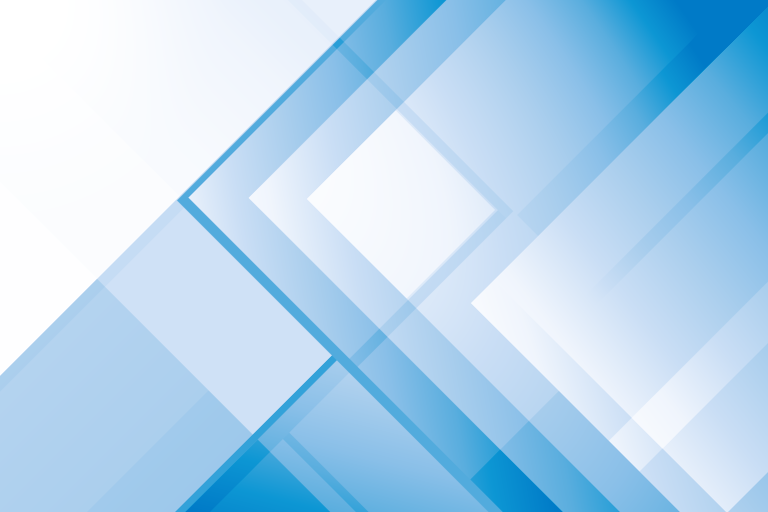
Reproduce this background procedurally as a Shadertoy shader.

```glsl
// Overlapping translucent blue chevrons and diagonal panels fading to white.

// Antialiased step at zero
float edge(float d) {
    float w = 1.0 / iResolution.y;
    return smoothstep(-w, w, d);
}

float band(float d, float lo, float hi) {
    return edge(d - lo) * edge(hi - d);
}

// Region right of a corner, bounded by both diagonals
float wedge(vec2 d) {
    return edge(d.x) * edge(d.y);
}

// Tone 0 is white, tone 7 is the deepest blue
vec3 blueRamp(float tone) {
    vec3 shades[8] = vec3[8](
        vec3(1.0), vec3(0.94, 0.96, 0.99), vec3(0.79, 0.87, 0.96),
        vec3(0.67, 0.81, 0.93), vec3(0.54, 0.75, 0.91), vec3(0.35, 0.68, 0.87),
        vec3(0.05, 0.59, 0.83), vec3(0.0, 0.48, 0.78));
    tone = clamp(tone, 0.0, 6.999);
    int i = int(tone);
    return mix(shades[i], shades[i + 1], fract(tone));
}

// Pale panels above the main diagonal
float upperLeft(vec2 p, float b) {
    float tone = 0.25 + 0.2 * edge(b + 0.033) + 0.75 * smoothstep(-0.03, 0.6, b);
    tone *= smoothstep(0.08, 0.45, length(p));
    return mix(0.05, tone, edge(b + 0.355));
}

// Soft blue panels below the main diagonal
float lowerLeft(float a, float b) {
    float shaded = edge(-0.355 - b);
    float tone = 1.85 + shaded * (0.85 + 0.7 * (a - 0.75) + 0.3 * edge(a - 1.17));
    return tone + 0.3 * edge(0.765 - a);
}

// Dark framed triangle at the bottom
float lowerTriangle(float a, float b) {
    float tone = 2.6 + 3.0 * (a - 1.36) - 5.0 * (b + 0.046);
    tone += edge(-0.355 - b);
    tone += 0.6 * band(b, -0.305, -0.28) * edge(a - 1.41);
    tone += 0.5 * band(a, 1.362, 1.41);
    return mix(tone, 5.5, band(a, 1.342, 1.362));
}

void mainImage(out vec4 fragColor, in vec2 fragCoord) {
    vec2 uv = fragCoord / iResolution.xy;
    vec2 p = vec2(1.5 * uv.x, 1.0 - uv.y);
    // a is constant along rising diagonals, b along falling ones
    float a = p.x + p.y;
    float b = p.x - p.y;
    vec2 diag = vec2(a, b);

    // Left side panels
    float tone = mix(upperLeft(p, b), lowerLeft(a, b), edge(a - 0.734));
    tone = mix(tone, lowerTriangle(a, b), edge(a - 1.342));

    // First chevron with its dark outline
    tone = mix(tone, 5.1, wedge(diag - vec2(0.737, -0.046)));
    vec2 d = diag - vec2(0.754, -0.018);
    tone = mix(tone, 1.2 + 3.5 * d.x + 5.0 * d.y, wedge(d));

    // Second chevron
    d = diag - vec2(0.872, 0.099);
    tone = mix(tone, 0.7 + 2.9 * d.x + 4.2 * d.y, wedge(d));

    // Third chevron, holding a bright square cell
    d = diag - vec2(0.988, 0.211);
    float cell = edge(1.377 - a) * edge(0.557 - b);
    float fill = 0.3 + d.x * (1.1 + 0.9 * d.x) + 4.6 * d.y * d.y + 0.6 * (1.0 - cell);
    tone = mix(tone, fill, wedge(d));

    // Thin translucent strips crossing the chevrons
    tone += 0.55 * band(b, 0.562, 0.59) * edge(1.415 - a) * mix(0.3, 1.0, edge(a - 0.737));
    tone += 0.7 * band(a, 1.383, 1.415) * band(b, -0.018, 0.562);
    tone += 0.35 * edge(a - 1.43) * edge(b - 0.59);
    tone += 0.6 * edge(a - 1.855) * edge(b + 0.018);

    // Fourth chevron with crossing bands
    d = diag - vec2(1.512, 0.328);
    fill = 0.4 + 0.6 * d.x + d.y * (4.3 + 0.8 * d.y);
    fill += 1.6 * d.x * edge(0.418 - b);
    fill += 0.5 * band(a, 1.72, 1.76) * smoothstep(0.55, 0.8, b);
    fill -= 0.6 * band(a, 2.05, 2.17);
    fill += 1.5 * edge(a - 2.422);
    tone = mix(tone, fill, wedge(d));

    fragColor = vec4(blueRamp(tone), 1.0);
}
```
